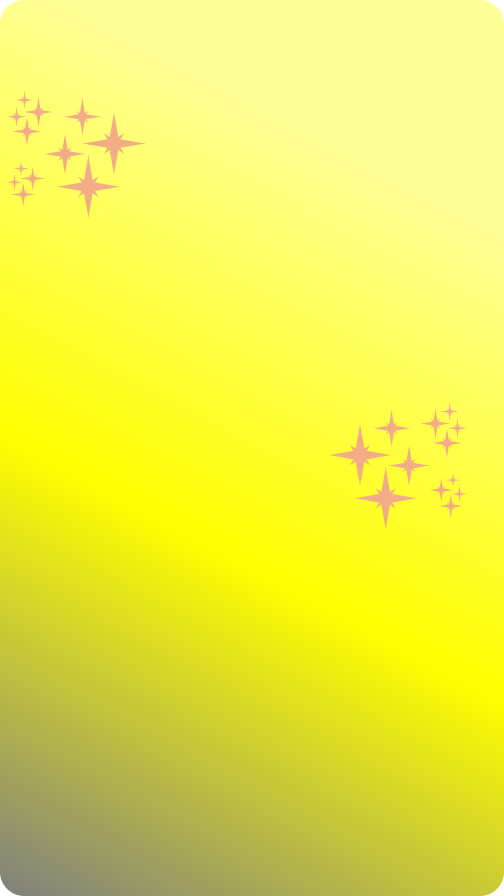
Write a Shadertoy shader that draws this background.

```glsl
// A rounded card with a slanted grey, yellow and cream gradient, plus two
// mirrored clusters of sparkles. One motif of four stars is repeated at three
// scales per cluster; each star is a folded distance function.

// Lengths are in canvas heights, origin at the lower left.
const vec3 GREY   = vec3(0.50, 0.50, 0.50);
const vec3 YELLOW = vec3(1.00, 1.00, 0.00);
const vec3 CREAM  = vec3(1.00, 1.00, 0.60);
const vec3 PEACH  = vec3(0.95, 0.675, 0.525);
const vec3 PAPER  = vec3(1.0);

const vec2  GRADIENT_AXIS = vec2(0.53, 1.0);
const float YELLOW_STOP   = 0.516;
const float CREAM_STOP    = 1.042;
const float CORNER_RADIUS = 0.027;

const float ARM_WAIST   = 0.15;  // inner corner of the long arms
const float RAY_WAIST   = 0.20;  // inner corner of the diagonal rays
const float RAY_LENGTH  = 0.46;  // relative to the long arms

// Second cluster: mirrored about a vertical axis and moved down
const float MIRROR_SUM   = 0.529;
const float CLUSTER_DROP = 0.3477;

// Star motif: offset x, offset y, radius
const vec3 MOTIF[4] = vec3[4](
    vec3( 0.0000,  0.0000, 0.0345),
    vec3(-0.0286, -0.0482, 0.0345),
    vec3(-0.0547, -0.0117, 0.0221),
    vec3(-0.0352,  0.0299, 0.0200));

// Motif copies: anchor x, anchor y, scale
const vec3 GROUPS[3] = vec3[3](
    vec3(0.1272, 0.8398, 1.00),
    vec3(0.0430, 0.8750, 0.45),
    vec3(0.0365, 0.8008, 0.37));

// Signed distance bound of a four-pointed star with unit arms
float fourPoint(vec2 p, float waist) {
    p = abs(p);
    if (p.y > p.x) p = p.yx;
    vec2 normal = normalize(vec2(waist, 1.0 - waist));
    return max(dot(p - vec2(1.0, 0.0), normal), p.x - 1.0);
}

// Long upright arms joined with short diagonal rays
float sparkle(vec2 p, float radius) {
    p /= radius;
    vec2 turned = vec2(p.x + p.y, p.y - p.x) * 0.70711;
    float arms = fourPoint(p, ARM_WAIST);
    float rays = RAY_LENGTH * fourPoint(turned / RAY_LENGTH, RAY_WAIST);
    return radius * min(arms, rays);
}

// Distance to the nearest sparkle of one cluster
float cluster(vec2 p) {
    float d = 1.0;
    for (int g = 0; g < 3; g++) {
        for (int s = 0; s < 4; s++) {
            float scale = GROUPS[g].z;
            vec2 center = GROUPS[g].xy + MOTIF[s].xy * scale;
            d = min(d, sparkle(p - center, MOTIF[s].z * scale));
        }
    }
    return d;
}

float roundedBox(vec2 p, vec2 halfSize, float radius) {
    vec2 q = abs(p) - halfSize + radius;
    return length(max(q, 0.0)) + min(max(q.x, q.y), 0.0) - radius;
}

// Coverage of a shape, softened over about one pixel
float cover(float d) {
    return clamp(0.5 - d * iResolution.y, 0.0, 1.0);
}

void mainImage(out vec4 fragColor, in vec2 fragCoord) {
    vec2 p = fragCoord / iResolution.y;
    vec2 canvas = iResolution.xy / iResolution.y;

    // Slanted three-stop gradient
    float t = dot(p, GRADIENT_AXIS);
    vec3 color = mix(GREY, YELLOW, clamp(t / YELLOW_STOP, 0.0, 1.0));
    color = mix(color, CREAM,
                clamp((t - YELLOW_STOP) / (CREAM_STOP - YELLOW_STOP), 0.0, 1.0));

    // Sparkles
    vec2 mirrored = vec2(MIRROR_SUM - p.x, p.y + CLUSTER_DROP);
    color = mix(color, PEACH, cover(min(cluster(p), cluster(mirrored))));

    // Rounded card corners
    float card = roundedBox(p - 0.5 * canvas, 0.5 * canvas, CORNER_RADIUS);
    color = mix(PAPER, color, cover(card));

    fragColor = vec4(color, 1.0);
}
```
